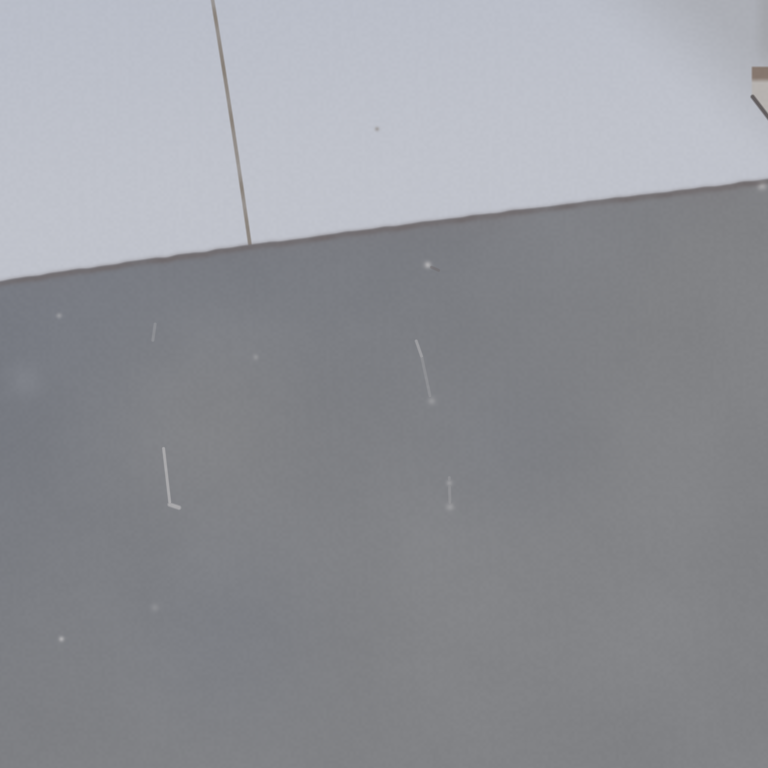
A Shadertoy shader for this texture:

```glsl
// Pale glazed tiles meeting a scuffed grey floor along a slanted, dirty edge.
const vec3 TILE_COOL = vec3(0.725, 0.742, 0.785);
const vec3 TILE_LIGHT = vec3(0.752, 0.764, 0.798);
const vec3 TILE_SHADE = vec3(0.615, 0.620, 0.635);
const vec3 FLOOR_COOL = vec3(0.455, 0.470, 0.505);
const vec3 FLOOR_WARM = vec3(0.510, 0.514, 0.526);
const vec3 EDGE_DIRT = vec3(0.430, 0.405, 0.410);
const vec3 GROUT = vec3(0.520, 0.490, 0.460);
const vec3 SCUFF = vec3(0.720, 0.715, 0.720);
const vec3 BLOCK_TOP = vec3(0.520, 0.465, 0.430);
const vec3 BLOCK_SIDE = vec3(0.715, 0.700, 0.690);
const float GROUT_WIDTH = 0.0026;
const float SCUFF_WIDTH = 0.0022;
const float GRAIN = 0.012;
const float MOTTLE = 0.035;

float hash(vec2 p) {
    return fract(sin(dot(p, vec2(127.1, 311.7))) * 43758.5453);
}

float noise(vec2 p) {
    vec2 i = floor(p), f = fract(p);
    f = f * f * (3.0 - 2.0 * f);
    return mix(mix(hash(i), hash(i + vec2(1, 0)), f.x),
               mix(hash(i + vec2(0, 1)), hash(i + vec2(1, 1)), f.x), f.y);
}

float fbm(vec2 p) {
    float sum = 0.0, amp = 0.5;
    for (int i = 0; i < 4; i++) {
        sum += amp * noise(p);
        p = p * 2.03 + 7.1;
        amp *= 0.5;
    }
    return sum;
}

float segmentDist(vec2 p, vec2 a, vec2 b) {
    vec2 pa = p - a, ba = b - a;
    return length(pa - ba * clamp(dot(pa, ba) / dot(ba, ba), 0.0, 1.0));
}

float stroke(vec2 p, vec2 a, vec2 b, float width) {
    return 1.0 - smoothstep(0.3 * width, 1.4 * width, segmentDist(p, a, b));
}

float spot(vec2 p, vec2 centre, float radius) {
    vec2 d = (p - centre) / radius;
    return exp(-dot(d, d));
}

float edgeHeight(float x) {
    return 0.634 + 0.148 * x - 0.016 * x * x;
}

vec3 tileColour(vec2 p) {
    vec3 col = mix(TILE_COOL, TILE_LIGHT, smoothstep(1.05, 0.68, p.y - 0.12 * p.x));
    // Soft shadow falling from the upper right corner
    float shadow = smoothstep(-0.05, 0.16, p.x - 0.78 + 1.12 * (p.y - 1.0));
    shadow = max(0.65 * shadow, smoothstep(0.955, 1.0, p.x) * smoothstep(0.86, 0.95, p.y));
    col = mix(col, TILE_SHADE, 0.8 * shadow);
    // Slightly bent grout joint with uneven dirt
    float jointX = 0.3255 - 0.141 * (p.y - 0.681) - 0.037 * (p.y - 0.681) * (p.y - 0.681);
    float joint = 1.0 - smoothstep(0.3, 1.5, abs(p.x - jointX) / GROUT_WIDTH);
    col = mix(col, GROUT, joint * (0.65 + 0.35 * noise(vec2(3.0, p.y * 45.0))));
    return mix(col, GROUT, 0.5 * spot(p, vec2(0.491, 0.832), 0.003));
}

vec3 floorColour(vec2 p) {
    float warm = smoothstep(-0.15, 0.75, 0.55 * p.x + 0.75 * (0.72 - p.y));
    warm += 0.35 * spot(p, vec2(0.27, 0.46), 0.13) - 0.3 * spot(p, vec2(0.30, 0.16), 0.13);
    warm += 0.25 * spot(p, vec2(0.96, 0.62), 0.12) - 0.2 * spot(p, vec2(0.67, 0.42), 0.10);
    vec3 col = mix(FLOOR_COOL, FLOOR_WARM, clamp(warm, 0.0, 1.0));
    col += MOTTLE * (fbm(p * 7.0) - 0.47);
    col += 0.03 * spot(p, vec2(0.033, 0.505), 0.022);
    // Faint dust along the edge
    float depth = edgeHeight(p.x) - p.y;
    return mix(col, EDGE_DIRT * 1.12, 0.35 * exp(-depth * 45.0) * noise(p * 14.0));
}

float scuffs(vec2 p) {
    // Left hooked scratch
    float m = 0.75 * stroke(p, vec2(0.213, 0.416), vec2(0.221, 0.346), SCUFF_WIDTH);
    m = max(m, 0.75 * stroke(p, vec2(0.221, 0.343), vec2(0.233, 0.339), SCUFF_WIDTH * 1.4));
    // Broken middle scratches
    m = max(m, 0.55 * stroke(p, vec2(0.542, 0.556), vec2(0.549, 0.536), SCUFF_WIDTH));
    m = max(m, 0.28 * stroke(p, vec2(0.549, 0.536), vec2(0.560, 0.484), SCUFF_WIDTH));
    m = max(m, 0.40 * spot(p, vec2(0.562, 0.478), 0.005));
    m = max(m, 0.28 * stroke(p, vec2(0.585, 0.378), vec2(0.586, 0.338), SCUFF_WIDTH));
    m = max(m, 0.45 * spot(p, vec2(0.585, 0.371), 0.004));
    m = max(m, 0.45 * spot(p, vec2(0.586, 0.340), 0.005));
    m = max(m, 0.28 * stroke(p, vec2(0.202, 0.578), vec2(0.199, 0.557), SCUFF_WIDTH));
    // Chips and specks
    m = max(m, 0.85 * spot(p, vec2(0.557, 0.655), 0.0045));
    m = max(m, 0.85 * spot(p, vec2(0.080, 0.168), 0.0035));
    m = max(m, 0.50 * spot(p, vec2(0.077, 0.589), 0.0035));
    m = max(m, 0.35 * spot(p, vec2(0.333, 0.535), 0.0035));
    m = max(m, 0.25 * spot(p, vec2(0.202, 0.209), 0.005));
    return max(m, 0.90 * spot(p, vec2(0.992, 0.759), 0.006));
}

void mainImage(out vec4 fragColor, in vec2 fragCoord) {
    vec2 p = fragCoord / iResolution.xy;
    float aa = 1.5 / iResolution.y;
    float above = p.y - edgeHeight(p.x) - 0.002 * (noise(vec2(p.x * 60.0, 1.0)) - 0.5);
    vec3 ground = mix(floorColour(p), SCUFF, scuffs(p));
    ground = mix(ground, EDGE_DIRT, 0.5 * stroke(p, vec2(0.562, 0.652), vec2(0.571, 0.648), SCUFF_WIDTH));
    vec3 col = mix(ground, tileColour(p), smoothstep(-aa, aa, above));
    float dirt = exp(-pow((above + 0.003) / 0.0045, 2.0));
    col = mix(col, EDGE_DIRT, dirt * (0.45 + 0.45 * noise(p * 38.0)));
    // Small block at the right border
    float block = smoothstep(0.979 - aa, 0.979 + aa, p.x);
    float bottom = 0.874 - 1.3 * (p.x - 0.979);
    block *= smoothstep(bottom - aa, bottom + aa, p.y) * smoothstep(0.913 + aa, 0.913 - aa, p.y);
    col = mix(col, mix(BLOCK_SIDE, BLOCK_TOP, smoothstep(0.891, 0.900, p.y)), block);
    col = mix(col, EDGE_DIRT * 0.8, 0.9 * stroke(p, vec2(0.980, 0.874), vec2(1.003, 0.844), 0.003));
    // Fine surface grain
    col += GRAIN * (noise(p * 260.0) - 0.5);
    fragColor = vec4(col, 1.0);
}
```
